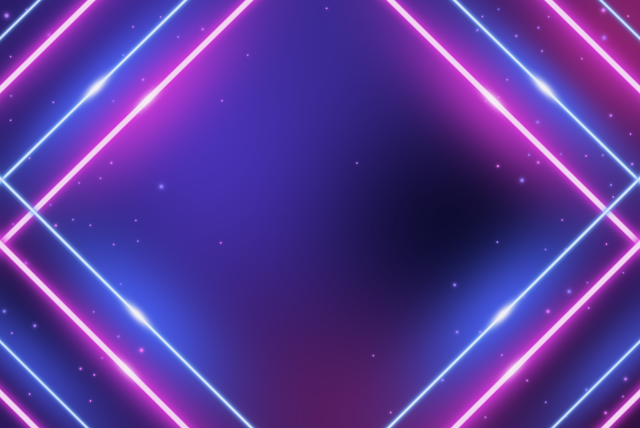
This background is drawn by a WebGL 1 fragment shader. Its source:

```glsl
precision highp float;
// Crossing neon beams in blue and pink framing a dark violet haze with sparkles.
uniform vec2 u_resolution;

const vec3 PINK = vec3(0.86, 0.22, 0.86);
const vec3 BLUE = vec3(0.28, 0.37, 0.95);
const vec3 CYAN = vec3(0.42, 0.68, 0.98);
const vec3 WHITE = vec3(0.96, 0.94, 0.96);
const float RISE = 0.975;   // slope of the upper beams
const float FALL = -0.99;   // slope of the lower beams

float hash(vec2 p) {
  p = fract(p * vec2(0.1031, 0.1130));
  p += dot(p, p.yx + 33.33);
  return fract((p.x + p.y) * p.x * 97.3);
}

float bell(float x, float width) {
  return exp(-x * x / (width * width));
}

float blob(vec2 p, vec2 center, vec2 size) {
  vec2 d = (p - center) / size;
  return exp(-dot(d, d));
}

// Coordinates around an anchor: x along the beam, y across it, positive inside
vec2 beamSpace(vec2 p, vec2 anchor, float slope) {
  vec2 dir = normalize(vec2(1.0, slope));
  vec2 inward = vec2(abs(dir.y), -sign(slope) * dir.x);
  return vec2(dot(p - anchor, dir), dot(p - anchor, inward));
}

// Wide haze, broader on the inner side
vec3 addHaze(vec3 col, vec2 b, vec3 tint, float reach, float amount) {
  float width = b.y > 0.0 ? reach : reach * 0.6;
  return mix(col, tint, amount * bell(b.x, 0.27) * bell(b.y, width));
}

// Tight halo, bright core and a stretched flare at the anchor
vec3 addBeam(vec3 col, vec2 b, vec3 tint, float width, float flare) {
  float d = abs(b.y);
  float px = 1.0 / u_resolution.y;
  col = mix(col, tint, 0.85 * bell(d, width * 2.5));
  col = mix(col, tint, 0.25 * exp(-d / (width * 4.0)));
  float core = 1.0 - smoothstep(width - px, width + px, d);
  col = mix(col, mix(tint, WHITE, 0.85), core);
  float shine = bell(b.x, 0.036) * bell(d, 0.012);
  return mix(col, WHITE, min(flare * shine, 1.0));
}

vec3 background(vec2 p) {
  vec3 col = vec3(0.14, 0.09, 0.34);
  col = mix(col, vec3(0.29, 0.20, 0.73), blob(p, vec2(0.50, 0.70), vec2(0.42, 0.48)));
  col = mix(col, vec3(0.24, 0.18, 0.60), 0.6 * blob(p, vec2(0.78, 1.0), vec2(0.32, 0.30)));
  col = mix(col, vec3(0.38, 0.11, 0.38), 0.9 * blob(p, vec2(0.88, 0.03), vec2(0.42, 0.27)));
  col = mix(col, vec3(0.04, 0.04, 0.18), blob(p, vec2(1.10, 0.47), vec2(0.30, 0.25)));
  col = mix(col, vec3(0.55, 0.13, 0.43), 0.95 * blob(p, vec2(1.46, 0.91), vec2(0.28, 0.30)));
  col = mix(col, vec3(0.16, 0.04, 0.17), 0.8 * blob(p, vec2(1.40, 0.06), vec2(0.22, 0.22)));
  return mix(col, vec3(0.06, 0.05, 0.20), 0.8 * blob(p, vec2(0.06, 0.35), vec2(0.22, 0.22)));
}

// One possible spark per cell, kept when its hash is below the density
float sparkles(vec2 p, float cell, float density) {
  vec2 id = floor(p / cell);
  vec2 spot = 0.2 + 0.6 * vec2(hash(id + 17.0), hash(id + 53.0));
  float d = length(p - (id + spot) * cell);
  float size = mix(0.0018, 0.005, pow(hash(id + 91.0), 4.0));
  return step(hash(id + 7.0), density) * (bell(d, size) + 0.25 * bell(d, size * 2.2));
}

void main() {
  vec2 p = gl_FragCoord.xy / u_resolution * vec2(1.5, 1.0);
  vec2 q = vec2(0.75 - abs(p.x - 0.75), p.y);   // mirror left and right

  // Beam frames, from the inside out
  vec2 topPink = beamSpace(q, vec2(0.345, 0.766), RISE);
  vec2 topBlue = beamSpace(q, vec2(0.225, 0.795), RISE);
  vec2 topPinkOuter = beamSpace(q, vec2(0.10, 0.888), RISE);
  vec2 topBlueOuter = beamSpace(q, vec2(0.04, 0.949), RISE);
  vec2 lowBlue = beamSpace(q, vec2(0.322, 0.265), FALL);
  vec2 lowPink = beamSpace(q, vec2(0.297, 0.136), FALL);
  vec2 lowBlueOuter = beamSpace(q, vec2(0.05, 0.153), FALL);
  vec2 lowPinkOuter = beamSpace(q, vec2(0.03, 0.052), FALL);

  // Haze
  vec3 col = background(p);
  col = addHaze(col, topPinkOuter, PINK, 0.05, 0.45);
  col = addHaze(col, topBlue, BLUE, 0.09, 0.85);
  col = addHaze(col, topPink, PINK, 0.10, 0.75);
  col = addHaze(col, lowBlueOuter, BLUE, 0.08, 0.65);
  col = addHaze(col, lowPink, PINK, 0.07, 0.70);
  col = addHaze(col, lowBlue, BLUE, 0.12, 0.90);

  // Sparkles gather toward the sides
  float density = 0.28 * (1.0 - smoothstep(0.25, 0.55, q.x));
  vec3 sparkTint = mix(vec3(0.50, 0.48, 1.0), vec3(0.95, 0.45, 0.98), hash(floor(p / 0.05)));
  col = mix(col, sparkTint, min(sparkles(p, 0.05, density), 1.0));

  // Beams
  col = addBeam(col, topBlueOuter, CYAN, 0.0022, 0.0);
  col = addBeam(col, topPinkOuter, PINK, 0.0065, 0.0);
  col = addBeam(col, lowBlueOuter, CYAN, 0.0022, 0.0);
  col = addBeam(col, lowPinkOuter, PINK, 0.0065, 0.0);
  col = addBeam(col, topPink, PINK, 0.0065, 0.9);
  col = addBeam(col, lowPink, PINK, 0.0065, 0.8);
  col = addBeam(col, topBlue, CYAN, 0.0027, 1.0);
  col = addBeam(col, lowBlue, CYAN, 0.0027, 1.0);

  gl_FragColor = vec4(col, 1.0);
}
```
